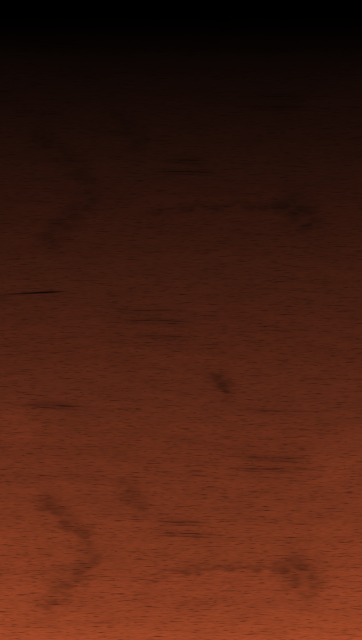
This texture is drawn by a Shadertoy shader. Its source:

```glsl
float hash(vec2 p) {
    p = fract(p * vec2(0.1031, 0.1137));
    p += dot(p, p.yx + 33.33);
    return fract((p.x + p.y) * p.x * 47.3);
}

// Distance to the nearest scattered cell centre
float cellular(vec2 p) {
    vec2 cell = floor(p), local = fract(p);
    float nearest = 2.0;
    for (int j = -1; j <= 1; j++)
    for (int i = -1; i <= 1; i++) {
        vec2 o = vec2(i, j), id = cell + o + 57.0;
        vec2 d = o + vec2(hash(id), hash(id + 19.7)) - local;
        nearest = min(nearest, dot(d, d));
    }
    return sqrt(nearest);
}

// Short horizontal pores, one per cell, with random length and depth
float pores(vec2 p, vec2 grid, float pixel) {
    vec2 g = p * grid, cell = floor(g);
    float dark = 0.0;
    for (int j = -1; j <= 1; j++)
    for (int i = -1; i <= 1; i++) {
        vec2 id = cell + vec2(i, j) + 91.0;
        vec2 centre = cell + vec2(i, j) + vec2(hash(id), hash(id + 7.3));
        vec2 d = (g - centre) / grid;
        float depth = hash(id + 41.0);
        float across = d.y / max(0.0015, 0.55 * pixel);
        float along = d.x * grid.x / mix(0.15, 0.5, hash(id + 3.1));
        dark = max(dark, depth * depth * exp(-across * across - along * along));
    }
    return dark;
}

// The board pattern repeats down the canvas once per canvas width
vec2 wrapped(vec2 d) {
    return vec2(d.x, d.y - round(d.y));
}

float smudge(vec2 p, vec2 a, vec2 b, float radius) {
    vec2 d = wrapped(p - a), axis = b - a;
    d -= axis * clamp(dot(d, axis) / dot(axis, axis), 0.0, 1.0);
    return exp(-dot(d, d) / (radius * radius));
}

// Bundles of grain strands: centre x, centre y, half length, depth
float grainLines(vec2 p, float broken, float pixel) {
    const vec4 lines[10] = vec4[10](
        vec4(0.42, 0.857, 0.14, 0.24), vec4(0.42, 0.886, 0.15, 0.28),
        vec4(0.45, 0.929, 0.10, 0.24), vec4(0.15, 0.120, 0.10, 0.40),
        vec4(0.75, 0.134, 0.10, 0.22), vec4(0.76, 0.265, 0.12, 0.30),
        vec4(0.75, 0.295, 0.14, 0.28), vec4(0.51, 0.443, 0.09, 0.32),
        vec4(0.52, 0.475, 0.12, 0.30), vec4(0.13, 0.315, 0.13, 0.14));
    float dark = 0.0;
    for (int i = 0; i < 10; i++) {
        vec4 l = lines[i];
        vec2 d = wrapped(p - l.xy);
        d.y += 0.0012 * sin(d.x * 31.0 + float(i)) - 0.02 * d.x;
        float ends = 1.0 - smoothstep(0.2, 1.0, abs(d.x) / l.z);
        float core = exp(-pow(d.y / max(0.0019, 0.55 * pixel), 2.0));
        float strand = exp(-pow((d.y - 0.008 - 0.02 * d.x) / max(0.0018, 0.55 * pixel), 2.0));
        float halo = 0.35 * exp(-pow(d.y / 0.011, 2.0));
        dark += l.w * ends * (core * broken + 0.45 * strand * (1.3 - broken) + halo);
    }
    return dark;
}

void mainImage(out vec4 fragColor, in vec2 fragCoord) {
    float pixel = 1.0 / iResolution.x;
    vec2 p = vec2(fragCoord.x, iResolution.y - fragCoord.y) * pixel;
    float depth = 1.0 - fragCoord.y / iResolution.y;

    // Wavy bands along the grain
    float warp = p.y + 0.012 * sin(p.x * 5.0 + 6.0 * p.y) + 0.005 * sin(p.x * 13.0 - 9.0 * p.y);
    float bands = 0.5 * sin(warp * 43.0 + 2.0 * sin(p.x * 3.0))
                + 0.4 * sin(warp * 97.0 + 1.6 * sin(p.x * 4.0 + 1.0))
                + 0.35 * sin(warp * 211.0 + 2.0 * sin(p.x * 6.0));
    float mottle = cellular(vec2(p.x * 9.0, warp * 32.0)) - 0.5;
    float fibre = cellular(vec2(p.x * 42.0, warp * 190.0)) - 0.5;
    float tone = 1.0 + 0.022 * bands - 0.08 * mottle - 0.10 * fibre;

    // Patchy stains and the arched dark vein
    float patches = cellular(p * vec2(26.0, 48.0));
    vec2 rough = p + 0.04 * vec2(mottle, 0.6 * (patches - 0.5));
    float stain = 0.15 * smudge(rough, vec2(0.12, 0.38), vec2(0.23, 0.48), 0.026)
                + 0.15 * smudge(rough, vec2(0.13, 0.66), vec2(0.25, 0.54), 0.032)
                + 0.20 * smudge(rough, vec2(0.81, 0.57), vec2(0.84, 0.60), 0.045)
                + 0.22 * smudge(rough, vec2(0.61, 0.045), vec2(0.615, 0.075), 0.020)
                + 0.12 * smudge(rough, vec2(0.34, 0.34), vec2(0.38, 0.39), 0.030);
    float arch = wrapped(rough - vec2(0.0, 0.566 + 0.28 * pow(p.x - 0.68, 2.0))).y;
    stain += 0.14 * exp(-pow(arch / 0.011, 2.0))
           * smoothstep(0.36, 0.46, p.x) * (1.0 - smoothstep(0.76, 0.90, p.x));
    stain *= mix(1.35, 0.6, smoothstep(0.2, 0.8, patches));
    float sheen = 0.09 * smudge(rough, vec2(0.90, 0.28), vec2(1.02, 0.23), 0.045)
                + 0.08 * smudge(rough, vec2(0.0, 0.14), vec2(0.05, 0.18), 0.040);

    // Pores, long lines and the sharp crack at the left edge
    float flecks = 0.24 * pores(p, vec2(24.0, 105.0), pixel)
                 + 0.20 * pores(p + 3.7, vec2(48.0, 150.0), pixel);
    float broken = smoothstep(0.75, 0.25, cellular(vec2(p.x * 16.0, p.y * 60.0)));
    vec2 crack = p - vec2(0.10, 0.809);
    crack.y += 0.05 * crack.x;
    float crackDark = 0.75 * exp(-pow(crack.y / max(0.0025, 0.6 * pixel), 2.0))
                    * smoothstep(-0.13, 0.02, crack.x) * (1.0 - smoothstep(0.03, 0.10, crack.x));
    tone *= (1.0 + sheen - stain) * (1.0 - flecks);
    tone *= (1.0 - min(grainLines(p, broken, pixel), 0.6)) * (1.0 - crackDark);

    // Light rises toward the bottom, slightly warmer at the lower sides
    float light = 0.565 * depth * smoothstep(-0.02, 0.12, depth);
    light += 0.03 * smoothstep(0.93, 1.03, depth);
    light *= 1.0 + 0.06 * pow(abs(2.0 * p.x - 1.0), 2.0) * smoothstep(0.5, 1.0, depth);
    vec3 wood = mix(vec3(1.0, 0.43, 0.27), vec3(1.0, 0.445, 0.245), depth);
    fragColor = vec4(clamp(wood * light * tone, 0.0, 1.0), 1.0);
}
```
